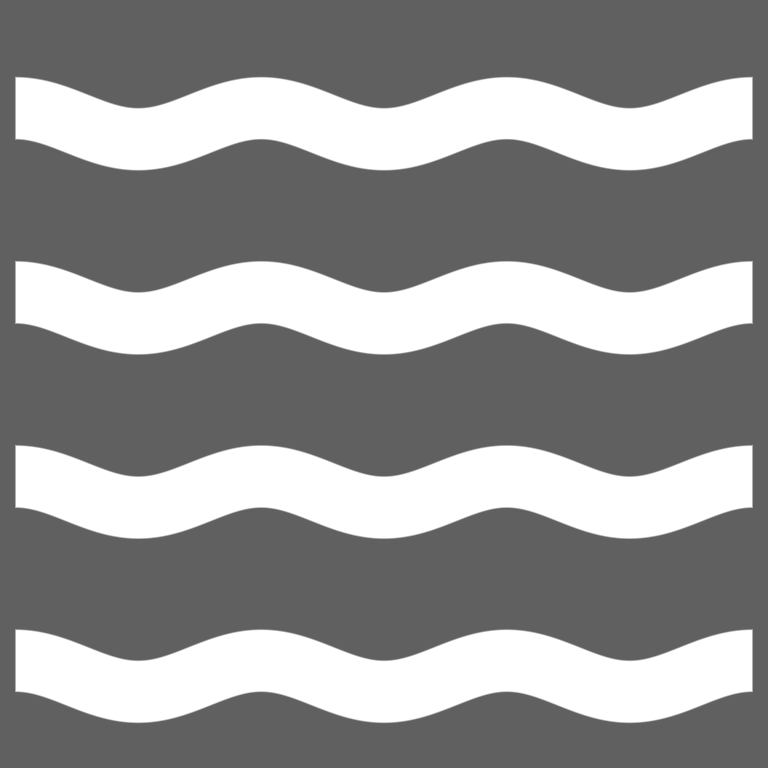
Write a Shadertoy shader that draws this pattern.

```glsl
// Four white wavy bands of even thickness on flat grey, cut square at both sides.
// Each band is the stroke of a cosine: a few Gauss-Newton steps find the nearest
// point of the curve, and the distance to it is compared with the half width.

#define ROWS 4.0
#define WAVES 3.0
#define FIRST_ROW 0.1195
#define ROW_PITCH 0.2398
#define SIDE_MARGIN 0.0202
#define AMPLITUDE 0.0202
#define HALF_WIDTH 0.0404
#define EDGE_SOFTNESS 0.0028
#define GROUND_COLOR vec3(0.378)
#define BAND_COLOR vec3(1.0)

const float TAU = 6.2831853;
const float WAVE_NUMBER = TAU * WAVES / (1.0 - 2.0 * SIDE_MARGIN);

// Distance from p to the curve y = AMPLITUDE * cos(WAVE_NUMBER * x)
float waveDistance(vec2 p) {
    float t = p.x;
    for (int i = 0; i < 8; i++) {
        float height = AMPLITUDE * cos(WAVE_NUMBER * t);
        float slope = -AMPLITUDE * WAVE_NUMBER * sin(WAVE_NUMBER * t);
        t -= (t - p.x + (height - p.y) * slope) / (1.0 + slope * slope);
    }
    return length(p - vec2(t, AMPLITUDE * cos(WAVE_NUMBER * t)));
}

void mainImage(out vec4 fragColor, in vec2 fragCoord) {
    vec2 uv = fragCoord / iResolution.xy;

    // Nearest row, with a crest at the left margin
    float row = clamp(round((uv.y - FIRST_ROW) / ROW_PITCH), 0.0, ROWS - 1.0);
    vec2 p = uv - vec2(SIDE_MARGIN, FIRST_ROW + row * ROW_PITCH);

    // Stroke intersected with the vertical side cuts
    float stroke = waveDistance(p) - HALF_WIDTH;
    float sides = abs(uv.x - 0.5) - (0.5 - SIDE_MARGIN);
    float band = max(stroke, sides);

    // Soft edge, never thinner than a pixel
    float blur = 0.5 * max(EDGE_SOFTNESS, 1.0 / iResolution.y);
    float coverage = 1.0 - smoothstep(-blur, blur, band);
    fragColor = vec4(mix(GROUND_COLOR, BAND_COLOR, coverage), 1.0);
}
```
